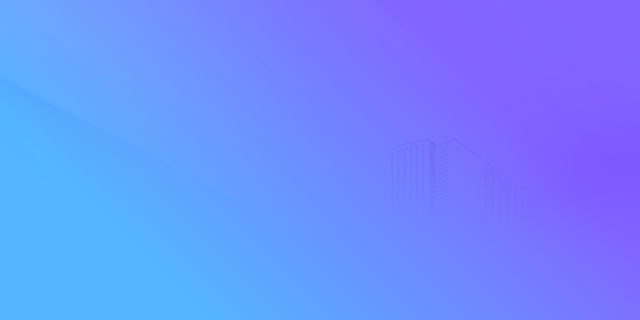
Give the GLSL for this background, as a Shadertoy shader.

```glsl
// A diagonal sky-blue to violet gradient with a pale veil in the upper left,
// a soft light beam and a deeper violet glow, plus a barely visible building
// made of stroked roof segments, ribs and louvres that fade downwards.

const vec3 SKY = vec3(0.333, 0.710, 1.0);
const vec3 VIOLET = vec3(0.512, 0.392, 1.0);
const vec3 DEEP_VIOLET = vec3(0.490, 0.335, 1.0);
const vec3 INK = vec3(0.30, 0.28, 0.82);

const float GRADIENT_START = 0.65;   // along x + y, in canvas heights
const float GRADIENT_LENGTH = 1.60;
const float VEIL_HEIGHT = 0.76;
const float VEIL_SLOPE = -0.52;
const vec2 GLOW_CENTRE = vec2(1.95, 0.49);
const float RIB_SPACING = 0.0193;
const float LOUVRE_SPACING = 0.013;
const float LINE_WIDTH = 0.0022;

float segmentDistance(vec2 p, vec2 a, vec2 b) {
    vec2 ab = b - a;
    return length(p - a - ab * clamp(dot(p - a, ab) / dot(ab, ab), 0.0, 1.0));
}

float stroke(float d, float width) {
    float soft = 1.0 / iResolution.y;
    return 1.0 - smoothstep(0.5 * width - 0.5 * soft, 0.5 * width + soft, d);
}

// Smooth window between two bounds
float band(float v, float lo, float hi) {
    float soft = 1.0 / iResolution.y;
    return smoothstep(lo - soft, lo + soft, v) * (1.0 - smoothstep(hi - soft, hi + soft, v));
}

float repeatedLine(float v, float spacing) {
    return stroke(abs(fract(v / spacing) - 0.5) * spacing, LINE_WIDTH);
}

vec3 background(vec2 p) {
    float t = clamp((p.x + p.y - GRADIENT_START) / GRADIENT_LENGTH, 0.0, 1.0);
    vec3 color = mix(SKY, VIOLET, t);

    // Pale veil above a sloping edge, with a slight shade below it
    float above = p.y - (VEIL_HEIGHT + VEIL_SLOPE * p.x);
    float veil = smoothstep(-0.008, 0.012, above) * (1.0 - smoothstep(0.1, 1.2, p.x));
    color = mix(color, vec3(1.0), veil * (0.030 + 0.040 * smoothstep(0.0, 0.3, above)));
    float shade = exp(-14.0 * abs(above)) * (1.0 - smoothstep(-0.008, 0.012, above));
    color -= vec3(0.022, 0.018, 0.0) * shade * (1.0 - smoothstep(0.0, 0.6, p.x));

    // Light beam falling to the right
    float beam = p.x + 1.1 * p.y - 2.255;
    float beamLight = smoothstep(-0.25, 0.0, beam) * (1.0 - smoothstep(0.0, 0.012, beam));
    color = mix(color, vec3(1.0), 0.016 * beamLight * smoothstep(0.68, 0.95, p.y));

    // Deeper glow at the right, and faint diagonal streaks
    vec2 offset = (p - GLOW_CENTRE) * vec2(1.0, 1.5);
    color = mix(color, DEEP_VIOLET, 0.75 * exp(-dot(offset, offset) * 14.0));
    float across = p.x + 0.95 * p.y;
    float streak = sin(across * 31.0) + 0.6 * sin(across * 73.0 + 2.0 * p.y);
    return color + 0.0015 * streak * smoothstep(0.2, 0.7, p.y);
}

// Ink coverage of the building
float building(vec2 p) {
    // Rounded left wing: double roof edge and ribs
    float roof = mix(0.540, 0.563, (p.x - 1.212) / 0.124)
               - 0.035 * exp(-max(p.x - 1.212, 0.0) * 75.0);
    float wing = band(p.x, 1.212, 1.336);
    float ink = 0.20 * wing * stroke(abs(p.y - roof), LINE_WIDTH);
    ink += 0.12 * wing * stroke(abs(p.y - roof + 0.014), LINE_WIDTH);
    ink += 0.16 * wing * repeatedLine(p.x, RIB_SPACING) * step(p.y, roof - 0.014);

    // Dark central column and slanted louvres
    ink += 0.16 * band(p.x, 1.342, 1.362) * step(p.y, 0.555);
    float louvres = band(p.x, 1.366, 1.400) * step(p.y, 0.53 + 0.6 * (p.x - 1.366));
    ink += 0.20 * louvres * repeatedLine(p.y - 0.45 * p.x, LOUVRE_SPACING);

    // Gable and the roof receding to the right
    vec2 valley = vec2(1.365, 0.540);
    vec2 apex = vec2(1.419, 0.566);
    vec2 eave = vec2(1.615, 0.422);
    float gable = min(segmentDistance(p, vec2(1.336, 0.568), valley),
                      segmentDistance(p, valley, apex));
    float slope = min(segmentDistance(p, apex, eave),
                      segmentDistance(p, eave, vec2(1.797, 0.336)));
    float recede = 1.0 - smoothstep(1.42, 1.80, p.x);
    ink += 0.22 * stroke(gable, LINE_WIDTH) + 0.18 * recede * stroke(slope, LINE_WIDTH);

    // Ribbed right wall below the roof
    float roofRight = apex.y - 0.735 * (p.x - apex.x);
    float wall = band(p.x, 1.515, 1.68) * smoothstep(0.0, 0.02, roofRight - p.y);
    ink += wall * (0.03 + 0.09 * repeatedLine(p.x, 1.2 * RIB_SPACING)) * recede * 1.6;

    return ink * smoothstep(0.27, 0.52, p.y + 0.35 * max(p.x - apex.x, 0.0));
}

void mainImage(out vec4 fragColor, in vec2 fragCoord) {
    vec2 p = fragCoord / iResolution.xy * vec2(2.0, 1.0);
    vec3 color = mix(background(p), INK, clamp(building(p), 0.0, 1.0));
    fragColor = vec4(clamp(color, 0.0, 1.0), 1.0);
}
```
